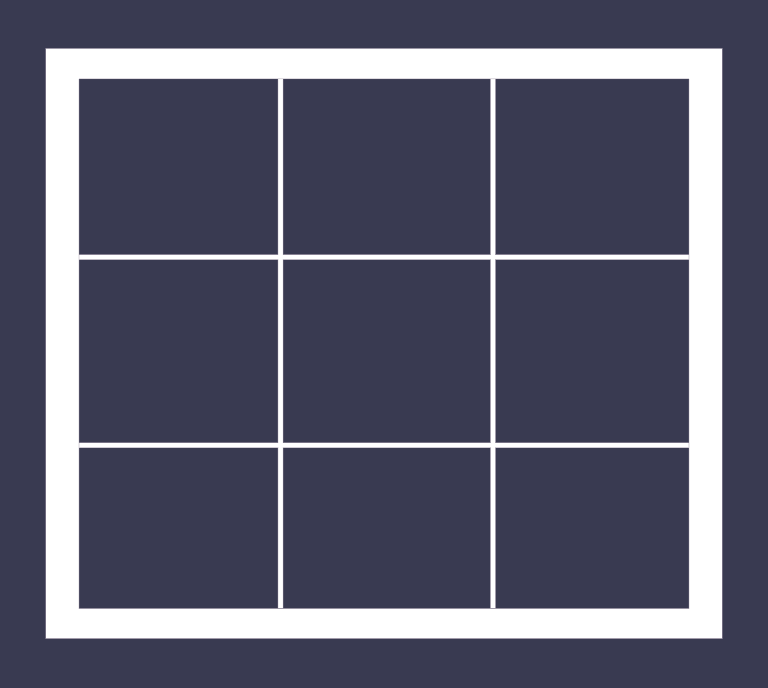
Give the GLSL for this background, as a Shadertoy shader.

```glsl
// Signed distance to an axis-aligned rectangle
float rectangle(vec2 p, vec2 halfSize) {
    vec2 d = abs(p) - halfSize;
    return length(max(d, 0.0)) + min(max(d.x, d.y), 0.0);
}

void mainImage(out vec4 fragColor, in vec2 fragCoord) {
    // Centred coordinates in units of canvas height
    vec2 p = (fragCoord - 0.5 * iResolution.xy) / iResolution.y;

    // Thick outer frame
    float outer = rectangle(p - vec2(0.0, 0.0007), vec2(0.4916, 0.4288));
    float inner = rectangle(p - vec2(0.0, 0.0004), vec2(0.4433, 0.3849));
    float frame = max(outer, -inner);

    // Two thin bars along each axis, mirrored about an offset centre
    vec2 barDistance = abs(abs(p - vec2(0.004, -0.0105)) - vec2(0.1544, 0.1367)) - 0.0037;
    float bars = max(min(barDistance.x, barDistance.y), inner);

    // Soft edge a little wider than one pixel
    float coverage = clamp(0.5 - min(frame, bars) * iResolution.y / 1.25, 0.0, 1.0);

    vec3 navy = vec3(0.224, 0.228, 0.318);
    vec3 color = mix(navy, vec3(1.0), coverage);

    // Faint mauve tint along the edges
    color -= vec3(0.0, 0.025, 0.01) * 4.0 * coverage * (1.0 - coverage);

    fragColor = vec4(color, 1.0);
}
```
